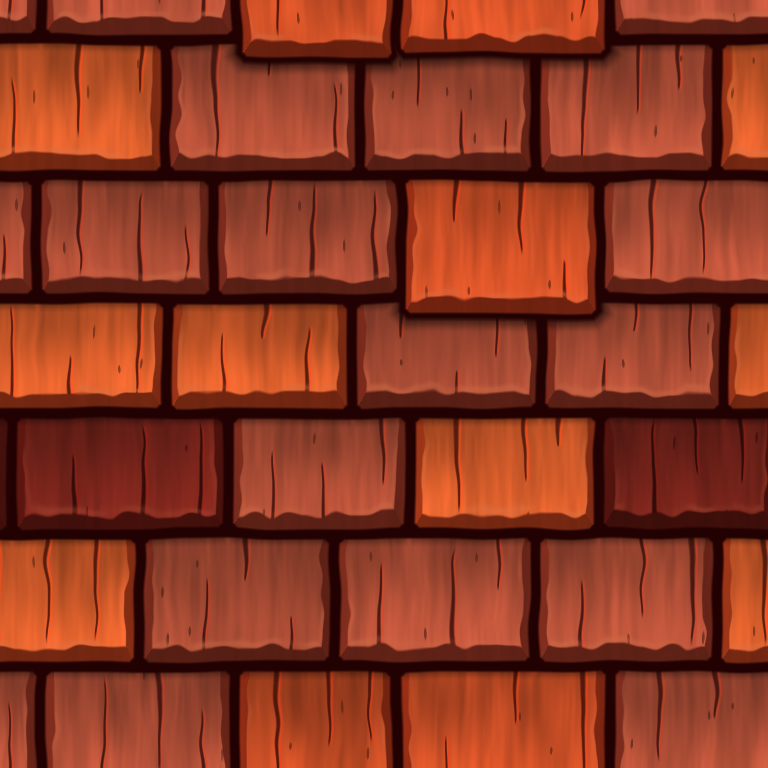
This texture is drawn by a Shadertoy shader. Its source:

```glsl
// Hand-painted clay and wood shingles: six staggered courses of four bevelled tiles.
// The topmost tile at each point is found by scanning nearby courses from above,
// then shaded with bevels, rim light, wood grain, tapering splits and small nicks.

#define ROWS 6.0
#define COLS 4.0
#define GAP 0.0045
#define BEVEL vec2(0.0125, 0.0215)
#define CHAMFER 0.007
#define OVERHANG 0.034
#define SEAM_JITTER 0.2
#define WOBBLE 0.005
#define SPLIT_WIDTH 0.0034
#define GRAIN 0.16

const vec3 GROOVE = vec3(0.13, 0.005, 0.005);
const vec3 RIM = vec3(0.90, 0.50, 0.33);

// Tile tone in each course: 0 dusty, 1 orange, 2 dark red, 3 overhanging red-orange.
const vec4 TONES[6] = vec4[6](vec4(0, 3, 3, 0), vec4(0, 0, 0, 1), vec4(0, 0, 3, 0),
                              vec4(1, 0, 0, 1), vec4(2, 0, 1, 2), vec4(0, 0, 0, 1));

struct Tile { vec2 lo, hi, id; float tone; };

float hash(vec2 p) {
    vec3 q = fract(p.xyx * 0.1031 + 0.137);
    q += dot(q, q.yzx + 33.33);
    return fract((q.x + q.y) * q.z);
}

// Value noise that wraps at the canvas border for whole frequencies.
float noise(vec2 p, vec2 freq) {
    vec2 q = p * freq, i = floor(q), f = fract(q);
    f = f * f * (3.0 - 2.0 * f);
    vec2 a = mod(i, freq), b = mod(i + 1.0, freq);
    return mix(mix(hash(a), hash(vec2(b.x, a.y)), f.x),
               mix(hash(vec2(a.x, b.y)), hash(b), f.x), f.y);
}

float phase(float row) { return mix(0.14, 0.78, mod(row, 2.0)); }

float seam(float row, float i) {
    vec2 id = vec2(mod(i, COLS), mod(row, ROWS));
    return (phase(row) + i + SEAM_JITTER * (hash(id + 7.0) - 0.5)) / COLS;
}

float courseBottom(float row) {
    return (row + 0.27) / ROWS + 0.017 * sin(6.2832 * (row + 0.4) / ROWS);
}

Tile makeTile(float row, float i) {
    vec2 id = vec2(mod(i, COLS), mod(row, ROWS));
    float tone = TONES[int(id.y)][int(id.x)];
    float drop = tone > 2.5 ? OVERHANG * mix(0.6, 1.0, hash(id + 3.0)) : 0.0;
    return Tile(vec2(seam(row, i), courseBottom(row - 1.0)) + GAP,
                vec2(seam(row, i + 1.0), courseBottom(row) + drop) - GAP, id, tone);
}

float tileDistance(vec2 p, Tile t) {
    vec2 q = abs(p - 0.5 * (t.lo + t.hi)) - 0.5 * (t.hi - t.lo);
    return max(max(q.x, q.y), (q.x + q.y + CHAMFER) * 0.7071);
}

vec3 shadeTile(vec2 p, Tile t) {
    vec2 size = t.hi - t.lo, s = (p - t.lo) / size;
    vec3 base = t.tone < 0.5 ? vec3(0.66, 0.295, 0.205) : t.tone < 1.5 ? vec3(0.82, 0.355, 0.165)
              : t.tone < 2.5 ? vec3(0.45, 0.135, 0.10) : vec3(0.77, 0.30, 0.145);
    base *= mix(0.92, 1.06, hash(t.id + 11.0));

    // Face: lighter towards the foot, with streaky grain and broad brush patches
    float grain = noise(p, vec2(110, 9)) + 0.5 * noise(p, vec2(240, 24)) - 0.75;
    float patches = noise(p, vec2(26, 14)) - 0.5;
    vec3 col = base * (mix(0.83, 1.13, smoothstep(0.0, 0.9, s.y)) + GRAIN * (grain + patches));

    // Splits taper away from the top or foot; the right lip catches light
    for (float j = 0.0; j < 3.0; j++) {
        vec2 key = t.id + vec2(17.0 * j + 23.0, 31.0);
        float along = hash(key) < 0.6 ? s.y : 1.0 - s.y;
        float reach = mix(0.25, 1.05, hash(key + 5.0));
        float taper = clamp(1.0 - along / reach, 0.0, 1.0);
        float x = size.x * (0.2 + 0.28 * j + 0.14 * hash(key + 9.0));
        float dx = p.x - t.lo.x - x - 0.006 * (noise(p, vec2(12, 30)) - 0.5);
        float w = SPLIT_WIDTH * taper * mix(0.35, 1.2, hash(key + 13.0)) + 0.0003;
        float present = smoothstep(0.0, 0.12, taper);
        col = mix(col, RIM * base * 1.6, 0.4 * present * smoothstep(0.003, 0.0, abs(dx - w - 0.002)));
        col = mix(col, base * vec3(0.38, 0.25, 0.25), 0.9 * present * smoothstep(w + 0.0015, w * 0.4, abs(dx)));
    }

    // Scattered short nicks
    vec2 cells = vec2(30, 20), cell = mod(floor(p * cells), cells);
    vec2 nick = (fract(p * cells) - 0.3 - 0.4 * vec2(hash(cell + 41.0), hash(cell + 57.0))) / cells;
    float slit = length(nick / vec2(0.0022, mix(0.005, 0.012, hash(cell + 71.0))));
    col = mix(col, base * 0.5, 0.7 * step(0.84, hash(cell + 83.0)) * smoothstep(1.0, 0.5, slit));

    // Bevel on the sides and foot, with a worn bright inner edge
    float chip = 0.55 * (noise(p, vec2(48, 40)) - 0.5);
    float side = min(p.x - t.lo.x, t.hi.x - p.x) / BEVEL.x;
    float foot = (t.hi.y - p.y) / BEVEL.y;
    float edge = min(side, foot) + chip;
    float slope = foot < side ? 0.56 : s.x < 0.5 ? 0.76 : 0.62;
    float worn = smoothstep(0.2, 0.75, noise(p, vec2(34, 22))) * (foot < side ? 0.75 : 0.45);
    float rim = exp(-pow((edge - 1.2) / 0.22, 2.0)) * smoothstep(0.05, 0.4, s.y);
    col = mix(col, base * 0.5 + RIM * 0.52, rim * worn * (t.tone == 2.0 ? 0.45 : 0.8));
    vec3 bevel = base * slope * vec3(1.0, 0.78, 0.74) * (1.0 + 0.5 * GRAIN * grain);
    return mix(bevel, col, smoothstep(0.88, 1.08, edge));
}

void mainImage(out vec4 fragColor, in vec2 fragCoord) {
    vec2 uv = fragCoord / iResolution.xy, p = vec2(uv.x, 1.0 - uv.y);
    p += WOBBLE * (vec2(noise(p, vec2(22)), noise(p + 0.37, vec2(18))) - 0.5);

    // Upper courses lie over lower ones and shade them
    float row0 = ceil(p.y * ROWS - 0.27), above = 1.0, inside = 0.0;
    Tile top = makeTile(row0, 0.0);
    for (float k = -1.0; k <= 1.0 && inside == 0.0; k++) {
        float row = row0 + k, i0 = floor(p.x * COLS - phase(row)), nearest = 1.0;
        for (float j = -1.0; j <= 1.0; j++) {
            Tile t = makeTile(row, i0 + j);
            float d = tileDistance(p, t);
            if (d < 0.0) { top = t; inside = -d; }
            nearest = min(nearest, d);
        }
        if (inside == 0.0) above = min(above, nearest);
    }
    vec3 col = shadeTile(p, top) * mix(0.5, 1.0, smoothstep(0.004, 0.024, above));
    float cover = smoothstep(0.0, 0.0045, inside) * smoothstep(0.002, 0.010, above);
    fragColor = vec4(mix(GROOVE, col, cover), 1.0);
}
```
